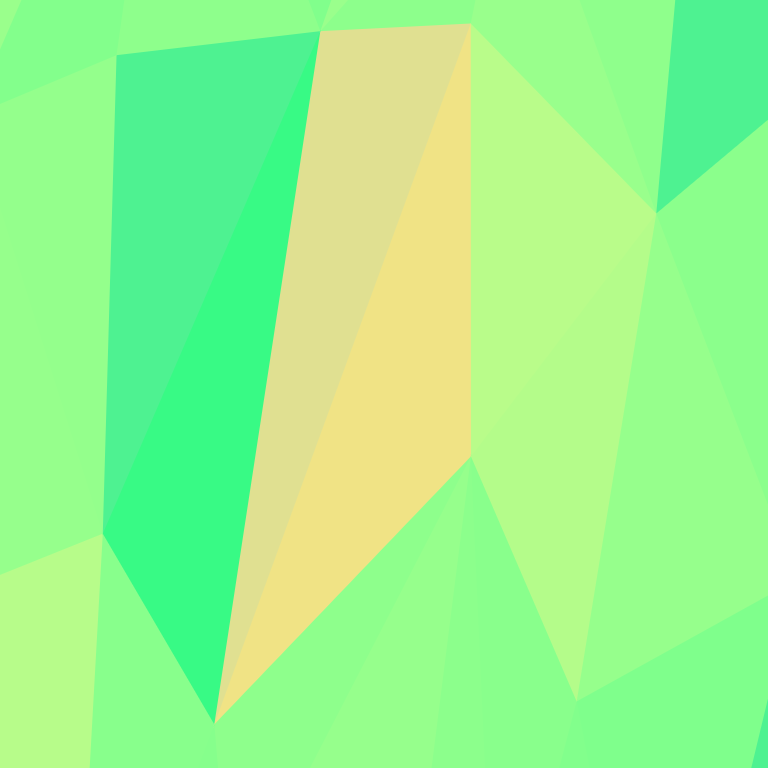
Reproduce this background procedurally as a Shadertoy shader.

```glsl
const vec2 CELL = vec2(0.22, 0.58);         // size of one mesh quad
const vec2 ORIGIN = vec2(-0.06, 0.20);      // position of vertex (0, 0)
const vec2 JITTER = vec2(0.32, 0.40);       // vertex shift, in cells, below 0.5
const float LEAN = 0.14;                    // rightward slant of the columns
const float SEED = 3.0;

const vec3 EMERALD = vec3(0.22, 0.98, 0.52);
const vec3 MINT_COOL = vec3(0.49, 1.00, 0.55);
const vec3 MINT_WARM = vec3(0.61, 1.00, 0.55);
const vec3 LIME = vec3(0.72, 0.99, 0.54);
const vec3 SAND = vec3(0.94, 0.89, 0.52);
const vec3 HAZE = vec3(0.64, 0.83, 0.77);

const float EMERALD_END = 0.16;             // cumulative shares of the hues
const float MINT_END = 0.76;
const float LIME_END = 0.91;
const float TONE_START = 0.26;
const vec2 TONE_STEP = vec2(-0.16, 0.45);   // spreads the hues evenly over cells
const float ACCENT_HAZE = 0.20;             // dulling of every second accent facet

float hash(vec2 n) {
    return fract(sin(dot(n + SEED, vec2(127.1, 311.7))) * 43758.5453);
}

float cross2(vec2 a, vec2 b) {
    return a.x * b.y - a.y * b.x;
}

float triangleArea(vec2 a, vec2 b, vec2 c) {
    return 0.5 * cross2(b - a, c - a);
}

// Jittered lattice point in canvas units
vec2 meshVertex(vec2 n) {
    vec2 shift = 2.0 * vec2(hash(n), hash(n + 57.3)) - 1.0;
    vec2 v = ORIGIN + CELL * (n + JITTER * shift);
    return v + vec2(LEAN * (v.y - 0.5), 0.0);
}

// Signed distance to the line from a to b, positive on its left
float leftOf(vec2 p, vec2 a, vec2 b) {
    return cross2(b - a, p - a) / length(b - a);
}

float triangleCoverage(vec2 p, vec2 a, vec2 b, vec2 c, float pixel) {
    float d = min(leftOf(p, a, b), min(leftOf(p, b, c), leftOf(p, c, a)));
    return clamp(0.5 + d / pixel, 0.0, 1.0);
}

// Both facets of a cell share a hue and differ slightly in shade
vec3 facetColor(vec2 cell, float facet) {
    float rank = fract(TONE_START + dot(cell, TONE_STEP));
    float shade = hash(cell + 19.7 + 7.1 * facet);
    if (rank < EMERALD_END) return mix(EMERALD, HAZE, ACCENT_HAZE * facet);
    if (rank < MINT_END) return mix(MINT_COOL, MINT_WARM, shade);
    if (rank < LIME_END) return LIME + vec3(0.03 * (shade - 0.5), 0.0, 0.0);
    return mix(SAND, HAZE, ACCENT_HAZE * facet);
}

void mainImage(out vec4 fragColor, in vec2 fragCoord) {
    float pixel = 1.0 / iResolution.y;
    vec2 p = fragCoord * pixel;
    vec2 upright = p - vec2(LEAN * (p.y - 0.5), 0.0);
    vec2 home = floor((upright - ORIGIN) / CELL);

    vec3 sum = vec3(0.0);
    float weight = 0.0;
    for (int j = -1; j <= 1; j++) {
        for (int i = -1; i <= 1; i++) {
            vec2 cell = home + vec2(i, j);
            vec2 a = meshVertex(cell);
            vec2 b = meshVertex(cell + vec2(1.0, 0.0));
            vec2 c = meshVertex(cell + vec2(1.0, 1.0));
            vec2 d = meshVertex(cell + vec2(0.0, 1.0));

            // Split along the diagonal that gives the fuller triangles
            float splitAC = min(triangleArea(a, b, c), triangleArea(a, c, d));
            float splitBD = min(triangleArea(b, c, d), triangleArea(b, d, a));
            if (splitBD > splitAC) {
                vec2 first = a;
                a = b; b = c; c = d; d = first;
            }

            float lower = triangleCoverage(p, a, b, c, pixel);
            float upper = triangleCoverage(p, a, c, d, pixel);
            sum += lower * facetColor(cell, 0.0) + upper * facetColor(cell, 1.0);
            weight += lower + upper;
        }
    }
    fragColor = vec4(sum / max(weight, 1e-4), 1.0);
}
```
